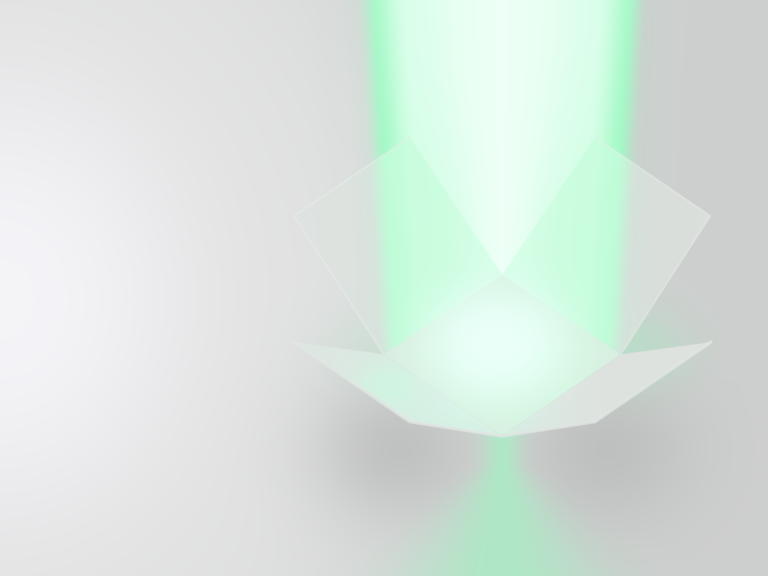
A Shadertoy shader for this background:

```glsl
// A soft green light beam rising from an open, frosted glass box in a pale room.

// Layout, in units of the canvas height
const float AXIS = 0.872;                      // mirror axis of box and beam
const float SEAM_TOP = 0.523;
const float SEAM_BOTTOM = 0.243;
const vec2 HINGE = vec2(0.206, 0.385);         // side corner of the box floor
const vec2 BACK_TIP = vec2(0.361, 0.625);
const vec2 BACK_TOP = vec2(0.161, 0.762);
const vec2 FRONT_TIP = vec2(0.362, 0.406);
const vec2 FRONT_LOW = vec2(0.161, 0.268);
const vec2 GLOW_CENTER = vec2(-0.010, 0.402);
const vec2 ROOM_LIGHT = vec2(0.0, 0.48);

// Colours
const vec3 ROOM_BRIGHT = vec3(0.955, 0.955, 0.970);
const vec3 ROOM_MID = vec3(0.888, 0.889, 0.890);
const vec3 ROOM_DIM = vec3(0.805, 0.812, 0.808);
const vec3 SHADOW = vec3(0.735, 0.742, 0.738);
const vec3 FLOOR_GREEN = vec3(0.67, 0.915, 0.77);
const vec3 BEAM_EDGE = vec3(0.63, 0.975, 0.77);
const vec3 BEAM_BODY = vec3(0.83, 0.995, 0.90);
const vec3 BEAM_CORE = vec3(0.94, 1.0, 0.97);
const vec3 GLASS = vec3(0.870, 0.885, 0.876);
const vec3 GLASS_GREEN = vec3(0.78, 0.99, 0.865);
const vec3 RIM = vec3(0.90, 0.925, 0.91);
const vec3 GLOW = vec3(0.92, 1.0, 0.98);

// Signed distance to the line a-b, negative on its left
float sideOf(vec2 p, vec2 a, vec2 b) {
    vec2 e = normalize(b - a), v = p - a;
    return e.y * v.x - e.x * v.y;
}

// Convex quad with counter-clockwise corners
float quad(vec2 p, vec2 a, vec2 b, vec2 c, vec2 d) {
    return max(max(sideOf(p, a, b), sideOf(p, b, c)),
               max(sideOf(p, c, d), sideOf(p, d, a)));
}

float segment(vec2 p, vec2 a, vec2 b) {
    vec2 v = p - a, e = b - a;
    return length(v - e * clamp(dot(v, e) / dot(e, e), 0.0, 1.0));
}

// Soft elliptical spot, 1 at its centre
float spot(vec2 p, vec2 center, vec2 radius) {
    vec2 v = (p - center) / radius;
    return exp(-dot(v, v));
}

float fill(float dist, float soft) {
    return 1.0 - smoothstep(-soft, soft, dist);
}

void mainImage(out vec4 fragColor, in vec2 fragCoord) {
    vec2 uv = fragCoord / iResolution.y;
    float aa = 0.8 / iResolution.y;
    vec2 p = vec2(uv.x - AXIS, uv.y);          // centred on the axis
    vec2 m = vec2(abs(p.x), p.y);              // mirrored half
    float right = smoothstep(-0.05, 0.05, p.x);

    // Room wall lit from the left
    float r = length((uv - ROOM_LIGHT) * vec2(1.0, 0.85));
    vec3 col = mix(ROOM_BRIGHT, ROOM_MID, smoothstep(0.05, 0.50, r));
    col = mix(col, ROOM_DIM, smoothstep(0.40, 1.15, r));

    // Shadow below the box and green light escaping around it
    col = mix(col, SHADOW, 0.85 * spot(m, vec2(0.18, 0.22), vec2(0.15, 0.13)));
    col = mix(col, FLOOR_GREEN, mix(0.20, 0.48, right) * spot(m, vec2(0.23, 0.39), vec2(0.09, 0.07)));
    float spread = 0.035 + 0.70 * max(0.19 - p.y, 0.0);
    float leak = exp(-pow(m.x / spread, 2.0) * 1.1) * (1.0 - smoothstep(0.24, 0.32, p.y));
    col = mix(col, FLOOR_GREEN, 0.9 * leak);

    // Light beam: saturated borders, pale body, white core
    float halfWidth = mix(0.196, 0.234, (p.y - HINGE.y) / (1.0 - HINGE.y));
    float inset = halfWidth - m.x;
    float beam = smoothstep(-0.020, 0.018, inset) * smoothstep(0.375, 0.395, p.y);
    float halo = exp(-max(-inset, 0.0) / 0.035) * smoothstep(0.36, 0.46, p.y);
    col = mix(col, FLOOR_GREEN, 0.20 * halo * (1.0 - beam));
    vec3 light = mix(BEAM_EDGE, BEAM_BODY, smoothstep(0.005, 0.070, inset));
    float coreWidth = mix(0.05, 0.14, smoothstep(0.45, 1.0, p.y));
    light = mix(light, BEAM_CORE, 0.9 * exp(-pow(m.x / coreWidth, 2.0)));
    col = mix(col, light, beam);

    // Back flaps: clear glass over the wall, green inside the beam
    vec2 seamTop = vec2(0.0, SEAM_TOP), seamLow = vec2(0.0, SEAM_BOTTOM);
    float back = fill(quad(m, BACK_TIP, BACK_TOP, seamTop, HINGE), aa);
    vec3 pane = mix(GLASS, vec3(0.82, 0.91, 0.86), 0.7 * halo);
    pane = mix(pane, GLASS_GREEN, beam);
    pane = mix(pane, BEAM_BODY, beam * 0.8 * smoothstep(0.14, 0.02, m.x));
    col = mix(col, pane, 0.78 * back);
    float backRim = min(segment(m, BACK_TIP, BACK_TOP), segment(m, BACK_TIP, HINGE));
    col = mix(col, RIM, 0.55 * fill(backRim - 0.0015, aa));

    // Box floor with the bright source
    float ground = fill(quad(p, HINGE, seamTop, vec2(-HINGE.x, HINGE.y), seamLow), aa);
    float lit = spot(p, vec2(0.01, 0.39), vec2(0.17, 0.14));
    vec3 groundCol = mix(vec3(0.865, 0.915, 0.885), vec3(0.81, 0.99, 0.87), lit);
    col = mix(col, groundCol, ground);

    // Front flaps: left one greener, right one greyer
    float front = fill(quad(m, FRONT_TIP, HINGE, seamLow, FRONT_LOW), aa);
    vec3 flap = mix(vec3(0.865, 0.905, 0.882), vec3(0.868, 0.885, 0.872), right);
    flap = mix(flap, vec3(0.80, 0.975, 0.88), 0.75 * spot(p, vec2(-0.19, 0.33), vec2(0.07, 0.05)));
    flap = mix(flap, vec3(0.82, 0.965, 0.90), 0.75 * spot(p, vec2(-0.05, 0.28), vec2(0.13, 0.05)));
    col = mix(col, flap, front);
    float frontRim = min(segment(m, seamLow, FRONT_LOW), segment(m, FRONT_LOW, FRONT_TIP));
    col = mix(col, mix(GLASS, RIM, 0.4), 0.8 * fill(frontRim - 0.0028, aa));

    // Source glow over everything
    vec2 g = (p - GLOW_CENTER) / vec2(0.125, 0.103);
    col = mix(col, GLOW, 0.95 * exp(-pow(dot(g, g), 1.5)));

    fragColor = vec4(clamp(col, 0.0, 1.0), 1.0);
}
```
